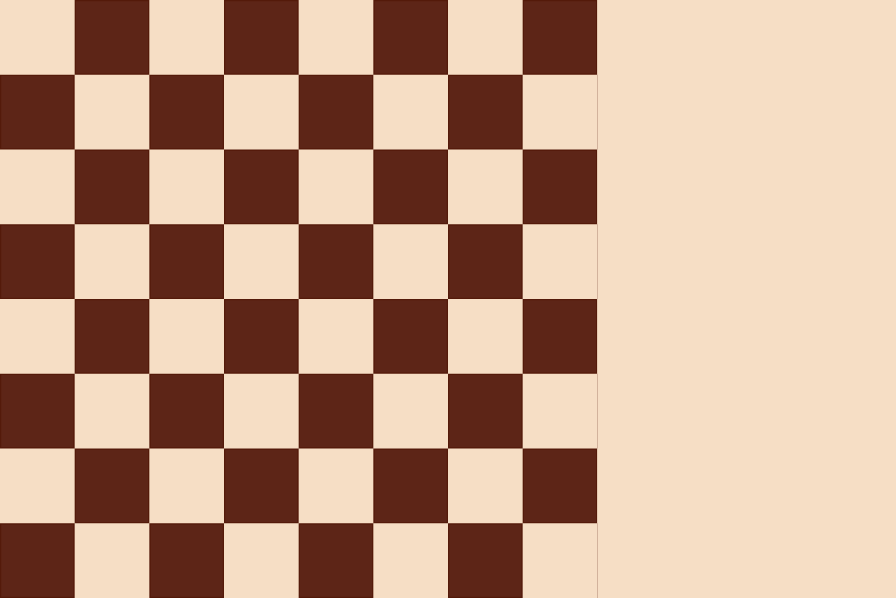
Give the GLSL for this pattern, as a Shadertoy shader.

```glsl
// Brown and cream checkerboard filling the left two thirds of a plain cream field.
#define GRID vec2(12.0, 8.0)          // cells across the whole canvas
#define BOARD_COLUMNS 8.0             // columns that carry the checks
#define RIM_WIDTH 0.018               // dark rim, in cells
#define CREAM vec3(0.965, 0.871, 0.773)
#define BROWN vec3(0.365, 0.145, 0.090)
#define RIM_BROWN vec3(0.330, 0.100, 0.040)

// Distance from each cell's nearest vertical and horizontal edge
vec2 edgeDistance(vec2 cellPos) {
    return 0.5 - abs(fract(cellPos) - 0.5);
}

// Smoothed checker: 1 on cells whose column and row sum is even
float checker(vec2 cellPos, vec2 halfPixel) {
    vec2 parity = 1.0 - 2.0 * mod(floor(cellPos), 2.0);
    vec2 wave = parity * clamp(edgeDistance(cellPos) / halfPixel, 0.0, 1.0);
    return 0.5 + 0.5 * wave.x * wave.y;
}

void mainImage(out vec4 fragColor, in vec2 fragCoord) {
    vec2 cellPos = fragCoord / iResolution.xy * GRID;
    vec2 halfPixel = 0.5 * GRID / iResolution.xy;

    // Checks, cut off at the right side of the board
    float board = clamp(0.5 + 0.5 * (BOARD_COLUMNS - cellPos.x) / halfPixel.x, 0.0, 1.0);
    float dark = checker(cellPos, halfPixel) * board;

    // Slightly deeper tone along the rim of each dark square
    vec2 edge = edgeDistance(cellPos);
    vec2 inside = smoothstep(RIM_WIDTH - halfPixel, RIM_WIDTH + halfPixel, edge);
    vec3 square = mix(RIM_BROWN, BROWN, inside.x * inside.y);

    fragColor = vec4(mix(CREAM, square, dark), 1.0);
}
```
